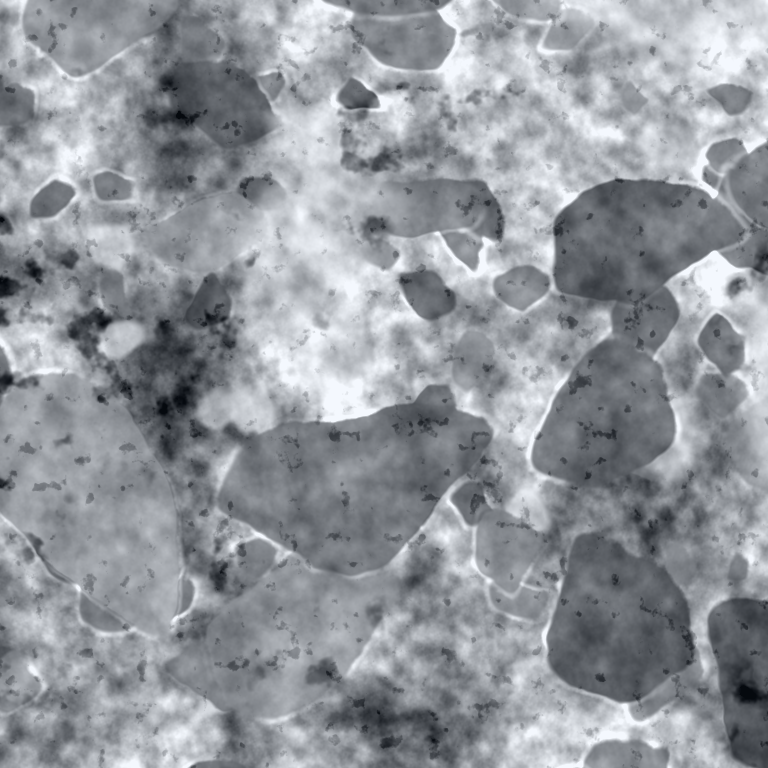
This texture is drawn by a WebGL 1 fragment shader. Its source:

```glsl
precision highp float;
// Broken grey concrete: a gritty, mottled cement with angular dark stones,
// soft pale pebbles and clustered black pits. Layered value noise makes the
// cement; three jittered grids of rounded polygons lay the stones on it.

uniform vec2 u_resolution;

#define CEMENT_TONE 0.70
#define BROAD_CONTRAST 0.75
#define PATCH_CONTRAST 0.62
#define GRIT_CONTRAST 0.66
#define STONE_DARK 0.36
#define STONE_LIGHT 0.60
#define PALE_TONE 0.86
#define PALE_SHARE 0.22
#define EDGE_WARP 0.030
#define RIM_LIGHT 0.16
#define PIT_DEPTH 0.36

const float TAU = 6.28318;

float hash(vec2 p) {
  return fract(sin(dot(p, vec2(127.1, 311.7))) * 43758.5453);
}

float noise(vec2 p) {
  vec2 i = floor(p), f = fract(p);
  f = f * f * (3.0 - 2.0 * f);
  return mix(mix(hash(i), hash(i + vec2(1.0, 0.0)), f.x),
             mix(hash(i + vec2(0.0, 1.0)), hash(i + 1.0), f.x), f.y);
}

// Four turned octaves, normalised to 0..1
float fbm(vec2 p) {
  float sum = 0.0, weight = 0.533;
  for (int i = 0; i < 4; i++) {
    sum += weight * noise(p);
    p = mat2(1.6, 1.2, -1.2, 1.6) * p + 17.3;
    weight *= 0.5;
  }
  return sum;
}

// Irregular six-sided gauge: 1.0 on the outline, smaller inside
float roundedPolygon(vec2 p, vec2 id) {
  float sum = 0.0;
  for (int i = 0; i < 6; i++) {
    float k = float(i);
    float angle = (k + 0.7 * hash(id + k * 3.1)) * TAU / 6.0;
    float reach = mix(0.65, 1.1, hash(id + k * 5.7 + 40.0));
    sum += pow(max(dot(p, vec2(cos(angle), sin(angle))) / reach, 0.0001), 9.0);
  }
  return pow(sum, 1.0 / 9.0);
}

// Lays one grid of stones over the tone so far
float layStones(float tone, vec2 p, float cells, float density, float seed,
                float mottle, float grit) {
  vec2 q = p * cells + seed;
  for (int j = -1; j <= 1; j++) {
    for (int i = -1; i <= 1; i++) {
      vec2 id = floor(q) + vec2(float(i), float(j));
      if (hash(id + 0.37) > density) continue;
      vec2 jitter = vec2(hash(id + 11.0), hash(id + 23.0));
      vec2 local = q - id - 0.25 - 0.5 * jitter;
      float size = mix(0.28, 0.58, hash(id + 31.0));
      float turn = TAU * hash(id + 47.0);
      float c = cos(turn), s = sin(turn);
      local = mat2(c, -s, s, c) * local * vec2(0.88, 1.25);
      float edge = (roundedPolygon(local / size, id) - 1.0) * size / cells;

      // Pale pebbles blur into the cement, dark stones are cut sharply
      float pale = step(1.0 - PALE_SHARE, hash(id + 59.0));
      float soft = mix(0.0035, 0.12 / cells, pale);
      float stone = mix(mix(STONE_DARK, STONE_LIGHT, hash(id + 67.0)), PALE_TONE, pale);
      stone += 0.32 * (mottle - 0.5) + 0.26 * (grit - 0.5);
      float inside = 1.0 - smoothstep(-soft, soft, edge);
      float rim = 1.0 - smoothstep(0.0, 0.008, abs(edge - 0.005));
      tone += RIM_LIGHT * rim * (1.0 - pale) * smoothstep(0.4, 0.65, mottle);
      tone = mix(tone, stone, inside * mix(0.94, 0.75, pale));
    }
  }
  return tone;
}

void main() {
  vec2 p = gl_FragCoord.xy / min(u_resolution.x, u_resolution.y);

  // Cement: broad clouds, patches and fine grit
  float broad = fbm(p * 4.0 + 3.0);
  float mottle = fbm(p * 13.0 + 31.0);
  float grit = fbm(p * 46.0 + 71.0);
  float tone = CEMENT_TONE + BROAD_CONTRAST * (broad - 0.5)
             + PATCH_CONTRAST * (mottle - 0.5) + GRIT_CONTRAST * (grit - 0.5);

  // Stones from small to large, their outlines roughened by noise
  vec2 warp = vec2(fbm(p * 11.0 + 5.0), fbm(p * 11.0 + 53.0)) - 0.5;
  vec2 rough = p + EDGE_WARP * warp + 0.006 * (grit - 0.5);
  tone = layStones(tone, rough, 15.0, 0.22, 7.3, mottle, grit);
  tone = layStones(tone, rough, 7.0, 0.38, 19.6, mottle, grit);
  tone = layStones(tone, rough, 3.2, 0.55, 42.1, mottle, grit);

  // Dark pits and specks, gathered in clusters
  float cluster = smoothstep(0.45, 0.65, fbm(p * 5.0 + 91.0));
  float pits = smoothstep(0.60, 0.76, fbm(p * 24.0 + 13.0));
  float specks = smoothstep(0.66, 0.80, fbm(p * 60.0 + 29.0));
  tone -= PIT_DEPTH * (pits * cluster + 0.5 * specks);

  // Cool grey tint
  tone = clamp(tone, 0.03, 0.97);
  gl_FragColor = vec4(tone - 0.012, tone + 0.004, tone + 0.026, 1.0);
}
```
